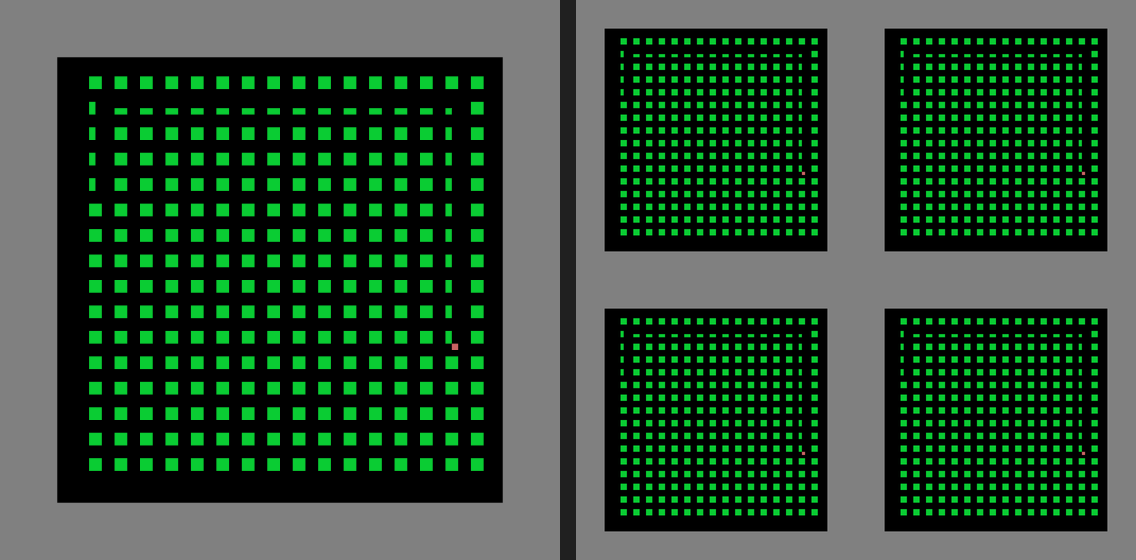
Left: one tile. Right: repeated 2 by 2.
Reproduce this pattern procedurally as a Shadertoy shader.

```glsl
// A 16 by 16 grid of green squares on a black panel with a grey border, partly erased by a trail.
#define UNITS 88.0
#define MARGIN 9.0
#define DOT_COUNT 16.0
#define DOT_PITCH 4.0
#define DOT_SIZE 2.0
#define GRID_START 13.0
#define BORDER_COLOR vec3(0.5)
#define PANEL_COLOR vec3(0.0)
#define DOT_COLOR vec3(0.04, 0.80, 0.20)
#define HEAD_COLOR vec3(0.79, 0.39, 0.39)

// Share of a pixel at p, of size px, that lies inside the box from lo to hi
float boxCover(vec2 p, vec2 px, vec2 lo, vec2 hi) {
    vec2 overlap = min(hi, p + 0.5 * px) - max(lo, p - 0.5 * px);
    vec2 share = clamp(overlap / px, 0.0, 1.0);
    return share.x * share.y;
}

// Repeated squares, each centred in its cell, limited to the grid
float dotGrid(vec2 p, vec2 px) {
    vec2 local = mod(p - GRID_START, DOT_PITCH);
    float gap = 0.5 * (DOT_PITCH - DOT_SIZE);
    float gridEnd = GRID_START + DOT_COUNT * DOT_PITCH;
    return boxCover(local, px, vec2(gap), vec2(gap + DOT_SIZE))
         * boxCover(p, px, vec2(GRID_START), vec2(gridEnd));
}

// Erased path: up the left, along the top, down the right; outer sides reach into the gaps
float trail(vec2 p, vec2 px) {
    float left = boxCover(p, px, vec2(15.0, 57.0), vec2(17.0, 73.0));
    float top = boxCover(p, px, vec2(15.0, 71.0), vec2(73.0, 73.0));
    float right = boxCover(p, px, vec2(71.0, 33.0), vec2(73.0, 73.0));
    return max(top, max(left, right));
}

void mainImage(out vec4 fragColor, in vec2 fragCoord) {
    vec2 px = UNITS / iResolution.xy;
    vec2 p = fragCoord * px;

    // Panel and border
    float panel = boxCover(p, px, vec2(MARGIN), vec2(UNITS - MARGIN));
    vec3 color = mix(BORDER_COLOR, PANEL_COLOR, panel);

    // Squares left standing beside the trail
    color = mix(color, DOT_COLOR, dotGrid(p, px) * (1.0 - trail(p, px)));

    // Head of the trail
    color = mix(color, HEAD_COLOR, boxCover(p, px, vec2(71.0, 33.0), vec2(72.0, 34.0)));

    fragColor = vec4(color, 1.0);
}
```
